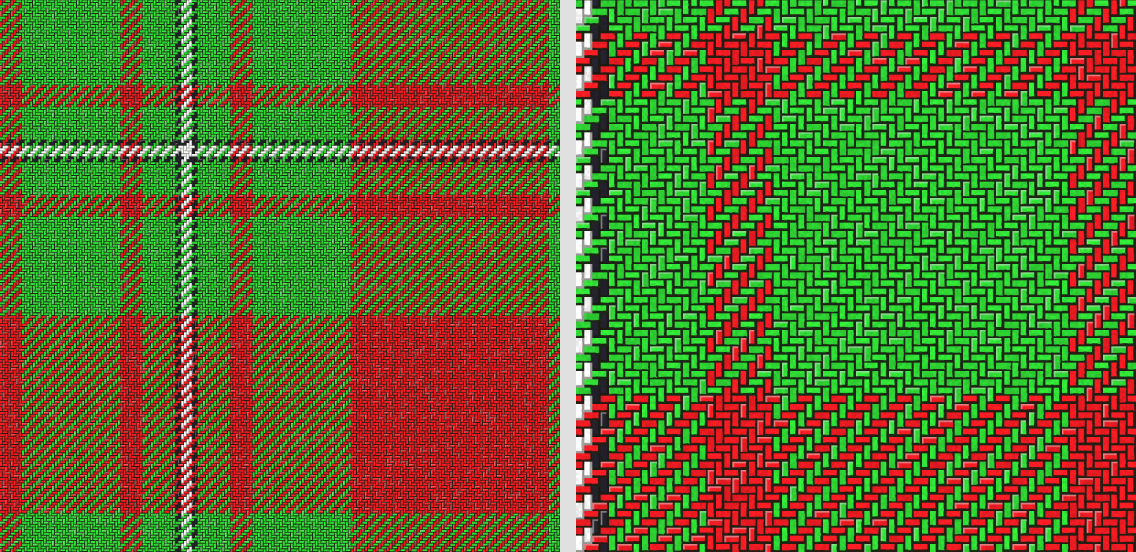
Left: the whole. Right: its middle third, enlarged.
Reproduce this pattern procedurally as a Shadertoy shader.

```glsl
// Red and green tartan with a thin white line edged in black, woven as a 2/2 twill.
// Each thread takes its colour from a mirrored 192-thread sett; every float that
// passes over two crossing threads is shaded as a small raised, slightly worn block.

float hash(vec2 p) {
    vec3 q = fract(p.xyx * vec3(0.1031, 0.1030, 0.0973));
    q += dot(q, q.yzx + 33.33);
    return fract((q.x + q.y) * q.z);
}

// Yarn colour of a thread, by its distance from the middle of the white line
vec3 yarn(float thread, float centre) {
    vec3 red = vec3(0.97, 0.11, 0.14);
    vec3 green = vec3(0.19, 0.87, 0.21);
    float d = abs(mod(thread + 0.5 - centre + 96.0, 192.0) - 96.0);
    if (d < 2.0) return vec3(1.0);
    if (d < 4.0) return vec3(0.14, 0.13, 0.18);
    if (d < 16.0) return green;
    if (d < 24.0) return red;
    return d < 60.0 ? green : red;
}

// Cloth colour at p, measured in threads
vec3 cloth(vec2 p) {
    vec2 cell = floor(p);
    float phase = mod(cell.x - cell.y, 4.0);
    bool warpOnTop = phase < 2.0;

    // Lower-left cell and half size of the float covering this point
    vec2 start = cell - (warpOnTop ? vec2(0.0, 1.0 - phase) : vec2(phase - 2.0, 0.0));
    vec2 halfSize = warpOnTop ? vec2(0.5, 1.0) : vec2(1.0, 0.5);
    vec2 q = p - start - halfSize;
    vec3 base = warpOnTop ? yarn(cell.x, 68.0) : yarn(cell.y, 146.0);
    float wear = hash(start + 7.0);
    float grain = hash(floor(p * 3.0) + 311.0);
    float isWhite = step(0.9, min(base.r, base.g));

    // Shadow along the right and lower edges, uneven from float to float
    float gap = min(halfSize.x - q.x, halfSize.y + q.y);
    float width = 0.20 + 0.16 * wear + 0.08 * (grain - 0.5);
    float shadow = 1.0 - smoothstep(width - 0.06, width + 0.06, gap);
    vec3 color = base * (0.92 + 0.14 * wear) * (0.94 + 0.12 * grain);
    color = mix(color, vec3(0.10, 0.11, 0.07), shadow * mix(0.95, 0.45, isWhite));

    // Pale glints on the upper left edges of a few floats
    float rim = min(halfSize.x + q.x, halfSize.y - q.y);
    float glint = (1.0 - smoothstep(0.12, 0.28, rim)) * step(0.82, hash(start + 91.0));
    return mix(color, vec3(0.85), glint * (1.0 - shadow) * 0.5);
}

void mainImage(out vec4 fragColor, in vec2 fragCoord) {
    float threadsPerPixel = 204.0 / iResolution.x;
    vec3 sum = vec3(0.0);

    // Average a 3 by 3 grid inside the pixel to smooth all edges
    for (int j = -1; j <= 1; j++) {
        for (int i = -1; i <= 1; i++) {
            vec2 offset = vec2(float(i), float(j)) / 3.0;
            sum += cloth((fragCoord + offset) * threadsPerPixel);
        }
    }
    fragColor = vec4(clamp(sum / 9.0, 0.0, 1.0), 1.0);
}
```
